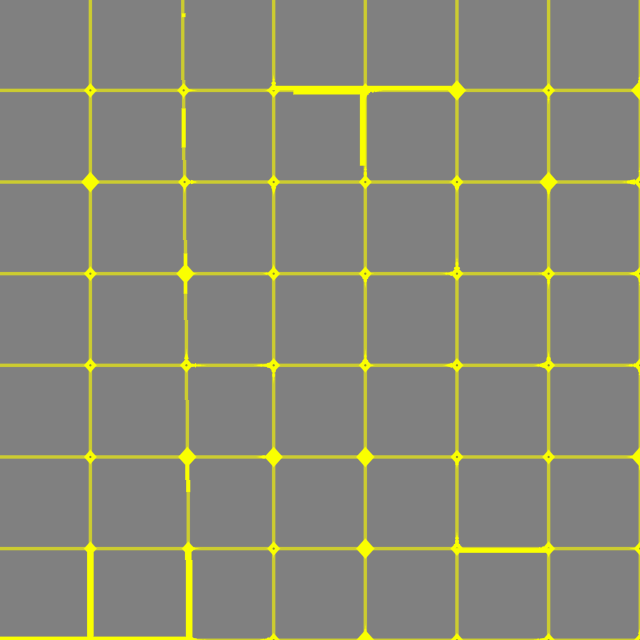
This pattern is drawn by a three.js fragment shader. Its source:

```glsl
// Seven by seven grid of thin olive lines on grey, with bright yellow worn nodes.
// Lines and nodes repeat by rounding to the nearest crossing; hashed spurs vary
// each node, and a few thick bars and a leaning second column break the order.
varying vec2 vUv;

float hash(vec2 p) {
  vec3 q = fract(p.xyx * vec3(0.1031, 0.1030, 0.0973));
  q += dot(q, q.yzx + 33.33);
  return fract((q.x + q.y) * q.z);
}

// Soft coverage of a signed distance, in cells
float cover(float d) {
  return 1.0 - smoothstep(-0.008, 0.008, d);
}

// Axis-aligned stroke from a to b, widened by r
float bar(vec2 p, vec2 a, vec2 b, float r) {
  vec2 q = abs(p - 0.5 * (a + b)) - 0.5 * abs(b - a) - r;
  return max(q.x, q.y);
}

// Ragged spike that tapers to nothing at its reach
float spur(float along, float across, float reach, float seed) {
  float ragged = 0.5 + hash(vec2(floor(along * 55.0) + 40.0, seed));
  float width = 0.032 * (1.0 - along / reach) * ragged;
  return max(abs(across) - width, -along);
}

// Diamond with one sideways and one upright spur
float node(vec2 d, vec2 id, float size) {
  float shape = (abs(d.x) + 0.9 * abs(d.y) - size) * 0.7;
  float wear = step(1.5, id.x);
  vec2 reach = 0.06 + 0.15 * wear * vec2(hash(id + 3.0), hash(id + 17.0));
  float side = abs(id.x - 3.0) == 1.0 ? 1.0 : -1.0;
  float rise = hash(id + 29.0) < 0.5 ? 1.0 : -1.0;
  shape = min(shape, spur(d.x * side, d.y, reach.x, id.x + 9.0 * id.y));
  return min(shape, spur(d.y * rise, d.x, reach.y, id.y + 13.0 * id.x));
}

// Thick strokes along chosen grid edges
float bars(vec2 g) {
  float d = bar(g, vec2(3.0, 0.975), vec2(4.92, 0.975), 0.025);
  d = min(d, bar(g, vec2(3.25, 1.01), vec2(4.0, 1.01), 0.035));
  d = min(d, bar(g, vec2(3.973, 1.0), vec2(3.973, 1.79), 0.032));
  d = min(d, bar(g, vec2(5.0, 6.02), vec2(6.0, 6.02), 0.026));
  d = min(d, bar(g, vec2(0.0, 6.985), vec2(2.0, 6.985), 0.025));
  for (float x = 1.0; x < 2.5; x++) {
    d = min(d, bar(g, vec2(x, 6.0), vec2(x, 7.0), 0.036));
  }
  // Short dashes on the leaning column
  d = min(d, bar(g, vec2(2.0, 1.22), vec2(2.0, 1.6), 0.022));
  d = min(d, bar(g, vec2(2.0, 2.8), vec2(2.0, 3.2), 0.019));
  d = min(d, bar(g, vec2(2.0, 5.0), vec2(2.0, 5.36), 0.022));
  return min(d, bar(g, vec2(2.01, 0.18), vec2(2.01, 0.18), 0.02));
}

void main() {
  // Grid cells counted from the upper left, lines on whole numbers
  vec2 p = vec2(vUv.x, 1.0 - vUv.y);
  vec2 g = (p + 0.002) / 0.1432;

  // The second column leans right in small steps
  if (abs(g.x - 2.0) < 0.5) g.x -= 0.008 + 0.01 * floor(p.y * 8.0);

  vec2 id = max(floor(g + 0.5), 1.0);
  vec2 d = g - id;

  // Thin lines
  float line = min(abs(d.x), abs(d.y)) - 0.0185;
  vec3 color = mix(vec3(0.5), vec3(0.8, 0.8, 0.19), cover(line));

  // Nodes, mostly with a pinhole
  float solid = step(0.82, hash(id + 51.0));
  float size = mix(0.07, 0.1, solid);
  float hole = cover(length(d) - 0.013) * (1.0 - solid);
  float bright = cover(node(d, id, size)) * (1.0 - hole);
  color *= 1.0 - 0.3 * hole;

  bright = max(bright, cover(bars(g)));
  color = mix(color, vec3(0.98, 1.0, 0.0), bright);
  gl_FragColor = vec4(color, 1.0);
}
```
